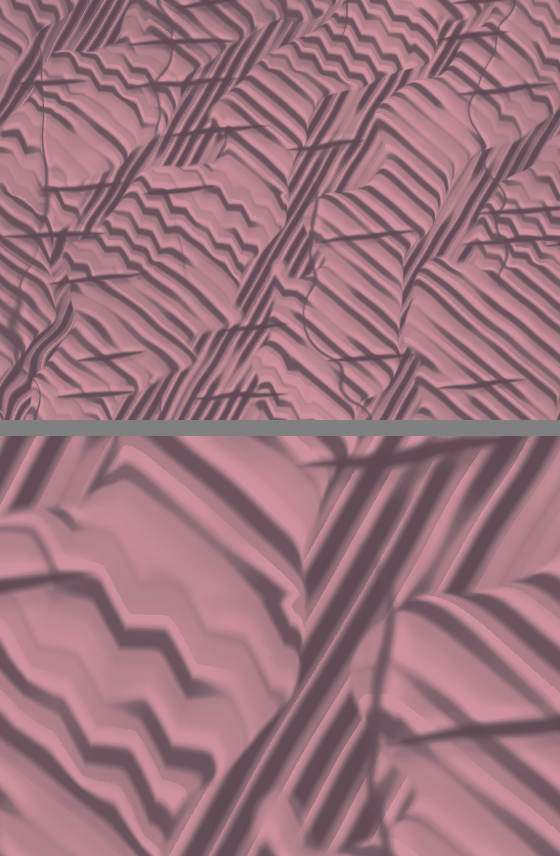
Top, the full canvas; bottom, a detail of the centre.
This texture is drawn by a Shadertoy shader. Its source:

```glsl
const vec3 DARK  = vec3(0.35, 0.265, 0.31);
const vec3 MID   = vec3(0.50, 0.39, 0.43);
const vec3 BASE  = vec3(0.69, 0.50, 0.54);
const vec3 LIGHT = vec3(0.81, 0.57, 0.62);
const float SOFT = 0.0045;            // edge blur, in canvas heights
const float STRIPE_ANGLE = -0.70;     // broad stripes fall to the right
const float STRIPE_SPACING = 0.043;
const float STRIPE_WIDTH = 0.0075;
const float FOLD_ANGLE = 1.05;        // dense folds climb steeply
const float FOLD_SPACING = 0.026;
const float FOLD_WIDTH = 0.0072;
const float BAND_SPACING = 0.46;
const float BAND_SLOPE = 0.72;
const vec2  LENS_CELL = vec2(0.34, 0.12);
const float LENS_WIDTH = 0.0068;
const float CRACK_SPACING = 0.36;
const float CRACK_WIDTH = 0.004;
const float ZIGZAG_PERIOD = 0.065;
const float ZIGZAG_HEIGHT = 0.045;

float hash(vec2 p) {
    vec3 q = fract(vec3(p.xyx) * 0.1031);
    q += dot(q, q.yzx + 33.33);
    return fract((q.x + q.y) * q.z);
}

float noise(vec2 p) {
    vec2 i = floor(p), f = fract(p);
    f = f * f * (3.0 - 2.0 * f);
    return mix(mix(hash(i), hash(i + vec2(1, 0)), f.x),
               mix(hash(i + vec2(0, 1)), hash(i + vec2(1, 1)), f.x), f.y);
}

vec2 noise2(vec2 p) {
    return vec2(noise(p), noise(p + 37.7)) - 0.5;
}

float bump(float x, float width) {
    return exp(-x * x / (width * width));
}

// Returns ink in x and signed relief light in y
vec2 ridge(float d, float halfWidth) {
    float ink = 1.0 - smoothstep(halfWidth - SOFT, halfWidth + SOFT, abs(d));
    float relief = bump(d - halfWidth - 0.007, 0.007)
                 - 0.8 * bump(d + halfWidth + 0.006, 0.008);
    return vec2(ink, relief);
}

// Parallel grooves broken into tapering runs
vec2 stripes(vec2 p, float angle, float spacing, float width, float seed) {
    vec2 along = vec2(cos(angle), sin(angle));
    vec2 q = vec2(dot(p, along), dot(p, vec2(-along.y, along.x)));
    float row = floor(q.y / spacing);
    float d = (fract(q.y / spacing) - 0.5) * spacing;
    d += 0.25 * spacing * (hash(vec2(row, seed)) - 0.5);
    float start = hash(vec2(row, seed + 5.0)) * 20.0;
    float run = noise(vec2(q.x * 8.0 + start, row * 17.0 + seed));
    float taper = smoothstep(0.1, 0.5, run);
    return ridge(d, width * mix(0.3, 1.1, taper)) * mix(0.25, 1.0, taper);
}

// Long, nearly level slivers with pointed ends
vec2 lenses(vec2 p) {
    vec2 home = floor(p / LENS_CELL), result = vec2(0.0);
    for (int j = -1; j <= 1; j++)
    for (int i = -1; i <= 1; i++) {
        vec2 cell = home + vec2(i, j);
        if (hash(cell + 71.0) < 0.42) continue;
        vec2 jitter = vec2(hash(cell + 11.0), hash(cell + 23.0));
        vec2 q = p - (cell + 0.15 + 0.7 * jitter) * LENS_CELL;
        q.y -= q.x * mix(0.02, 0.14, hash(cell + 41.0));
        q.y += 0.008 * (noise(p * 16.0) - 0.5);
        float reach = mix(0.07, 0.15, hash(cell + 53.0));
        float taper = max(1.0 - q.x * q.x / (reach * reach), 0.0);
        vec2 lens = ridge(q.y, LENS_WIDTH * taper) * smoothstep(0.0, 0.35, taper);
        if (lens.x + abs(lens.y) > result.x + abs(result.y)) result = lens;
    }
    return result;
}

void mainImage(out vec4 fragColor, in vec2 fragCoord) {
    vec2 p = fragCoord / iResolution.y;
    float unrest = 1.0 - smoothstep(0.05, 0.7, p.x);
    vec2 warped = p + 0.006 * noise2(p * 14.0) + 0.022 * unrest * noise2(p * 13.0);

    // Ragged staircase bands that separate the striped domains
    float u = p.x - BAND_SLOPE * p.y + 0.15 * sin(3.1 * p.y) - 0.26;
    u += 0.26 * (noise(p * 3.6 + 4.0) - 0.5) + 0.17 * (noise(p * 8.0 + 6.0) - 0.5);
    u += 0.04 * (noise(p * 21.0) - 0.5);
    float domain = floor(u / BAND_SPACING + 0.5);
    float fromBand = (fract(u / BAND_SPACING) - 0.5) * BAND_SPACING;
    float bandWidth = mix(0.0, 0.1, noise(p * 5.0 + 19.0)) + 0.012 * unrest;
    float band = 1.0 - smoothstep(bandWidth - 0.008, bandWidth + 0.008, abs(fromBand));

    // Stripes hook near a band and fold into chevrons in scattered patches
    float hook = exp(-max(abs(fromBand) - bandWidth, 0.0) / 0.012);
    vec2 bent = warped + vec2(0.006, 0.01) * hook + 0.013 * domain;
    float patchMask = smoothstep(0.6, 0.68, noise(p * 4.5 + 63.0) + 0.1 * unrest);
    float zigzag = abs(fract((p.x - 0.3 * p.y) / ZIGZAG_PERIOD) - 0.5);
    bent.y += ZIGZAG_HEIGHT * patchMask * sqrt(zigzag * zigzag + 0.003);
    vec2 broad = stripes(bent, STRIPE_ANGLE, STRIPE_SPACING, STRIPE_WIDTH, 3.0);
    vec2 dense = stripes(warped, FOLD_ANGLE, FOLD_SPACING, FOLD_WIDTH, 8.0);
    vec2 groove = mix(broad, dense, band);
    vec2 lens = lenses(p);

    // Thin wandering cracks, more frequent on the unsettled side
    float v = p.x + 0.16 * noise(p * 4.0 + 9.0) + 0.06 * noise(p * 15.0);
    float fromCrack = (fract(v / CRACK_SPACING) - 0.5) * CRACK_SPACING;
    float open = smoothstep(0.45, 0.65, noise(p * 5.0 + 51.0) + 0.3 * unrest);
    vec2 crack = ridge(fromCrack, CRACK_WIDTH * (0.4 + noise(p * 12.0))) * open;

    // Relief shading, then the dark grooves
    float tone = 0.79 + 0.3 * (noise(p * 3.0 + 2.0) - 0.5) - 0.12 * band - 0.05 * unrest;
    tone += 0.14 * (noise(p * 24.0) - 0.5) + 0.02 * (noise(p * 190.0) - 0.5);
    tone += 0.23 * (groove.y * (1.0 - lens.x) + lens.y + 0.7 * crack.y);
    tone = mix(tone, 0.14 - 0.06 * band, 0.93 * groove.x);
    tone = mix(tone, 0.1, 0.95 * lens.x);
    tone = mix(tone, 0.16, 0.88 * crack.x);

    vec3 color = mix(DARK, MID, smoothstep(0.0, 0.38, tone));
    color = mix(color, BASE, smoothstep(0.3, 0.72, tone));
    color = mix(color, LIGHT, smoothstep(0.68, 1.08, tone));
    fragColor = vec4(color, 1.0);
}
```
